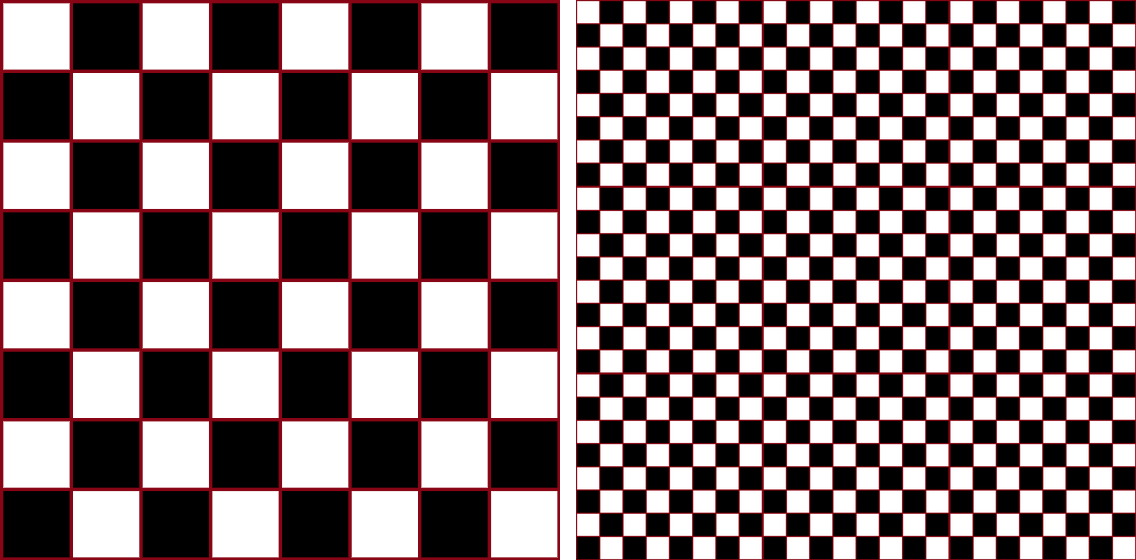
Left, the tile; right, the same tile 3 across and 3 down.
A WebGL 1 fragment shader for this pattern:

```glsl
precision highp float;
// Black and white checkerboard of 8 by 8 squares, framed by a dark red grid.

uniform vec2 u_resolution;

const float PITCH = 0.12443;      // spacing of the grid lines
const float FIRST_LINE = 0.0029;  // centre of the first line, from the top left
const float LINE_WIDTH = 0.0061;

const vec3 BLACK = vec3(0.0);
const vec3 WHITE = vec3(1.0);
const vec3 DARK_RED = vec3(0.53, 0.02, 0.08);

// 0 on even squares, 1 on odd ones
float checker(vec2 cell) {
  return mod(cell.x + cell.y, 2.0);
}

// Distance to the nearest grid line, in cells, on each axis
vec2 lineDistance(vec2 grid) {
  return abs(fract(grid + 0.5) - 0.5);
}

// Smoothed coverage of a line on each axis
vec2 lineCoverage(vec2 dist, float width, vec2 pixel) {
  return clamp((0.5 * width - dist) / pixel + 0.5, 0.0, 1.0);
}

void main() {
  vec2 pixel = 1.0 / u_resolution;
  vec2 uv = gl_FragCoord.xy * pixel;
  vec2 fromTopLeft = vec2(uv.x, 1.0 - uv.y);
  vec2 grid = (fromTopLeft - FIRST_LINE) / PITCH;

  // Squares
  vec3 color = mix(WHITE, BLACK, checker(floor(grid)));

  // Grid lines
  vec2 lines = lineCoverage(lineDistance(grid) * PITCH, LINE_WIDTH, pixel);
  color = mix(color, DARK_RED, max(lines.x, lines.y));

  gl_FragColor = vec4(color, 1.0);
}
```
